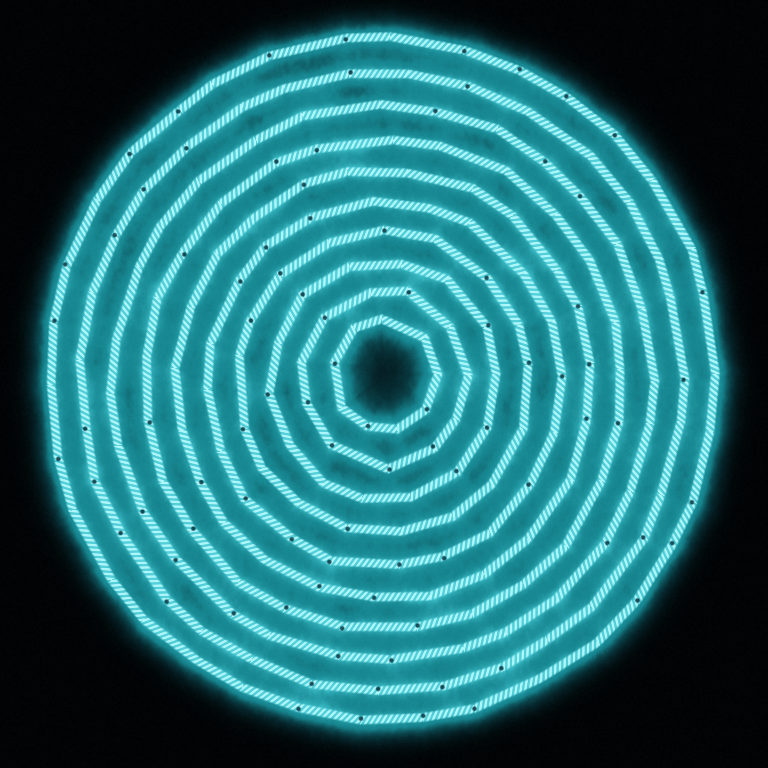
Give the GLSL for this pattern, as a three.js fragment shader.

```glsl
varying vec2 vUv;

const float TAU = 6.2831853;

float hash(vec2 p) {
  vec3 q = fract(vec3(p.xyx) * 0.1031);
  q += dot(q, q.yzx + 33.33);
  return fract((q.x + q.y) * q.z);
}

float noise(vec2 p) {
  vec2 i = floor(p), f = fract(p);
  f = f * f * (3.0 - 2.0 * f);
  return mix(mix(hash(i), hash(i + vec2(1, 0)), f.x),
             mix(hash(i + vec2(0, 1)), hash(i + 1.0), f.x), f.y);
}

float fbm(vec2 p) {
  float sum = 0.0, gain = 0.5;
  for (int i = 0; i < 4; i++) {
    sum += gain * noise(p);
    p = p * 2.03 + 7.1;
    gain *= 0.5;
  }
  return sum;
}

// Position of a joint along its ring, in segment counts
float jointShift(float joint, float ring) {
  return 0.4 * hash(vec2(joint + 3.0, ring * 17.0 + 5.0));
}

vec2 jointPoint(float joint, float ring, float count, vec2 radii) {
  float id = mod(joint, count);
  float angle = TAU * (joint + jointShift(id, ring)) / count;
  float wobble = 0.006 * (hash(vec2(id + 41.0, ring * 9.0)) - 0.5);
  return (radii + 0.0015 + wobble) * vec2(cos(angle), sin(angle));
}

// Dark speck at some of the joints
float speck(vec2 p, vec2 joint, float id, float ring) {
  float present = step(0.55, hash(vec2(id + 11.0, ring + 71.0)));
  vec2 offset = 0.005 * (vec2(hash(vec2(id, ring)), hash(vec2(ring, id + 9.0))) - 0.5);
  return present * (1.0 - smoothstep(0.0015, 0.0042, length(p - joint - offset)));
}

// Glow ramp from black through teal to cyan
vec3 glowColor(float g) {
  vec3 c = mix(vec3(0.004, 0.012, 0.017), vec3(0.025, 0.18, 0.205), smoothstep(0.0, 0.3, g));
  c = mix(c, vec3(0.09, 0.53, 0.57), smoothstep(0.2, 0.62, g));
  return mix(c, vec3(0.26, 0.78, 0.82), smoothstep(0.58, 1.15, g));
}

void main() {
  float glow = 0.0, rope = 0.0, strands = 0.0, specks = 0.0;

  // Ten rings of straight rope pieces
  for (int k = 0; k < 10; k++) {
    float ring = float(k);
    float bow = ring - 5.2;
    vec2 center = vec2(0.501 - 0.0004 * ring, 0.4995 + 0.00045 * bow * bow);
    vec2 radii = vec2(0.0655 + 0.0407 * ring, 0.073 + 0.0411 * ring);
    vec2 p = vUv - center;
    float count = floor(9.0 + 2.8 * ring);

    // Segment that spans this direction
    float turn = fract(atan(p.y / radii.y, p.x / radii.x) / TAU) * count;
    float id = floor(turn);
    if (turn - id < jointShift(mod(id, count), ring)) id -= 1.0;
    vec2 a = jointPoint(id, ring, count, radii);
    vec2 b = jointPoint(id + 1.0, ring, count, radii);
    vec2 dir = normalize(b - a);
    float along = dot(p - a, dir);
    float across = dot(p - a, vec2(-dir.y, dir.x));
    float d = length(p - a - dir * clamp(along, 0.0, length(b - a)));

    glow += exp(-d / 0.016);
    float body = 1.0 - smoothstep(0.0035, 0.0072, d);
    float twist = 0.5 + 0.5 * sin(TAU * (along - 0.65 * across) / 0.0072);
    rope = max(rope, body);
    strands = max(strands, body * smoothstep(0.15, 0.85, twist));
    specks = max(specks, speck(p, a, mod(id, count), ring));
    specks = max(specks, speck(p, b, mod(id + 1.0, count), ring));
  }

  // Cloudy fabric, with a dim hollow in the middle
  float cloud = fbm(vUv * 24.0) - 0.47;
  float fiber = fbm(vUv * vec2(150.0, 110.0)) - 0.47;
  float hollow = length(vUv - vec2(0.507, 0.512));
  glow += 0.16 * (1.0 - smoothstep(0.03, 0.09, hollow));
  glow *= 1.0 + 0.4 * cloud + 0.22 * fiber;
  vec3 color = glowColor(glow);

  // Bright twisted strands and dark joints
  color = mix(color, vec3(0.34, 0.82, 0.86), rope * 0.85);
  color = mix(color, vec3(0.74, 0.99, 1.0), strands * 0.85);
  color = mix(color, vec3(0.01, 0.2, 0.25), specks * 0.85);
  color += 0.012 * (hash(floor(vUv * 512.0)) - 0.5);
  gl_FragColor = vec4(color, 1.0);
}
```
